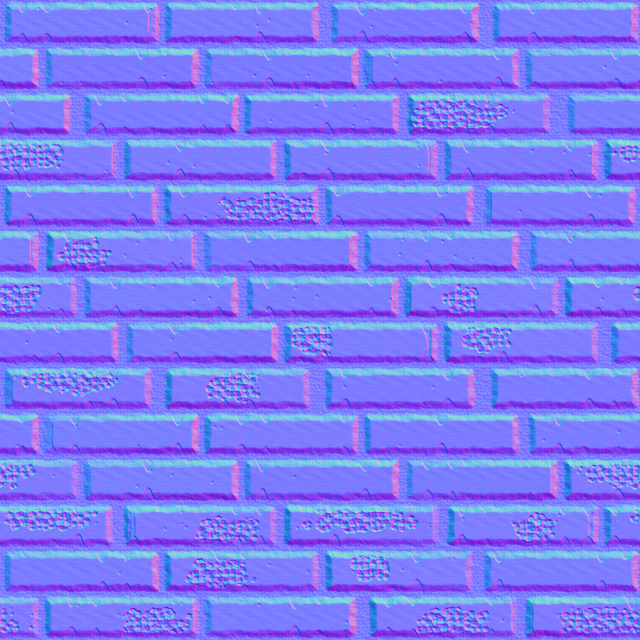
Reproduce this texture map procedurally as a WebGL 1 fragment shader.

```glsl
precision highp float;
// Tangent-space normal map of a worn brick wall: 4 bricks across, 14 courses,
// each course stepped a quarter brick. A wrapping height field is built from
// rounded boxes, sines and cellular noise, then differentiated into normals.

uniform vec2 u_resolution;

const float TAU = 6.2831853;

vec2 hash2(vec2 p) {
  vec2 k = vec2(dot(p, vec2(127.1, 311.7)), dot(p, vec2(269.5, 183.3)));
  return fract(sin(k) * 43758.55);
}

// Wrapping cellular noise: x = distance to nearest point, y = its random id.
vec2 cellular(vec2 uv, float count) {
  vec2 p = uv * count;
  vec2 cell = floor(p);
  vec2 nearest = vec2(9.0, 0.0);
  for (int j = -1; j <= 1; j++) {
    for (int i = -1; i <= 1; i++) {
      vec2 id = cell + vec2(float(i), float(j));
      vec2 rnd = hash2(mod(id, count) + count);
      float dist = length(id + 0.15 + 0.7 * rnd - p);
      if (dist < nearest.x) nearest = vec2(dist, fract(rnd.x * 17.0 + rnd.y * 5.0));
    }
  }
  return nearest;
}

float roundedBox(vec2 p, vec2 halfSize, float radius) {
  vec2 b = abs(p) - halfSize + radius;
  return length(max(b, 0.0)) + min(max(b.x, b.y), 0.0) - radius;
}

// Small integer-frequency waves that make the brick edges uneven.
float edgeWobble(vec2 uv) {
  vec2 t = TAU * uv;
  return 0.0006 * sin(23.0 * t.x + 2.0 * sin(9.0 * t.y))
       + 0.0005 * sin(41.0 * t.y + 17.0 * t.x)
       + 0.0004 * sin(67.0 * t.x - 29.0 * t.y);
}

float wallHeight(vec2 uv) {
  // Brick layout: courses counted from the top.
  float course = 13.0 - mod(floor(uv.y * 14.0), 14.0);
  float along = uv.x * 4.0 - 0.25 * mod(course, 4.0) - 0.01;
  vec2 id = vec2(mod(floor(along), 4.0), course);
  vec2 q = vec2((fract(along) - 0.5) / 4.0, (fract(uv.y * 14.0) - 0.5) / 14.0);
  vec2 r = hash2(id + 3.7);
  vec2 s = hash2(id + 51.3);
  vec2 t = hash2(id + 97.9);

  // Brick outline, with a few bricks cut short at either end.
  vec2 inset = 0.003 + 0.016 * pow(r, vec2(5.0));
  vec2 middle = vec2(0.5 * (inset.x - inset.y), 0.0);
  vec2 halfSize = vec2(0.125 - 0.5 * (inset.x + inset.y), 0.0327);
  vec2 grit = cellular(uv, 90.0);
  float fine = cellular(uv, 190.0).x;
  float depth = edgeWobble(uv) - roundedBox(q - middle, halfSize, 0.008)
              + 0.0016 * (grit.x - 0.45);
  float face = smoothstep(0.0, 0.013, depth);
  float inner = smoothstep(0.005, 0.012, depth);
  float h = 0.0076 * face + face * dot(q, 0.05 * (s - 0.5));

  // Shallow scooped chips along the edges.
  float wave = sin(q.x * 60.0 + r.x * 40.0) * sin(q.x * 97.0 + r.y * 20.0);
  float scoop = 0.03 * max(wave - 0.3, 0.0) - 0.004;
  h -= 0.0018 * face * (1.0 - smoothstep(scoop, scoop + 0.004, depth));

  // Crumbled patches on some bricks.
  if (s.x < 0.4) {
    vec2 centre = (t - 0.5) * vec2(0.15, 0.03);
    vec2 spread = vec2(0.025 + 0.065 * s.y * s.y, 0.023);
    float blob = length((q - centre) / spread);
    blob += 0.9 * (cellular(uv, 36.0).x - 0.4) + 0.3 * (grit.x - 0.4);
    float worn = inner * (1.0 - smoothstep(0.88, 1.06, blob));
    h += worn * (0.0055 * (grit.x - 0.6) + 0.0016 * (fine - 0.5));
  }

  // Scattered pits on the faces.
  vec2 pit = cellular(uv, 44.0);
  h -= 0.0011 * inner * step(0.9, pit.y) * (1.0 - smoothstep(0.03, 0.14, pit.x));

  // Fine grain, coarser in the mortar and on the bevels.
  h += mix(0.0009, 0.00022, inner) * fine;
  h += 0.00012 * sin(TAU * (31.0 * uv.x + 19.0 * uv.y) + 2.0 * sin(TAU * 27.0 * uv.y));
  return h;
}

void main() {
  vec2 uv = gl_FragCoord.xy / u_resolution;
  vec2 e = vec2(0.001, 0.0);
  vec2 slope = vec2(wallHeight(uv + e.xy) - wallHeight(uv - e.xy),
                    wallHeight(uv + e.yx) - wallHeight(uv - e.yx)) / (2.0 * e.x);
  vec3 normal = normalize(vec3(-slope, 1.0));
  gl_FragColor = vec4(vec3(0.49, 0.49, 0.5) + 0.5 * normal, 1.0);
}
```
